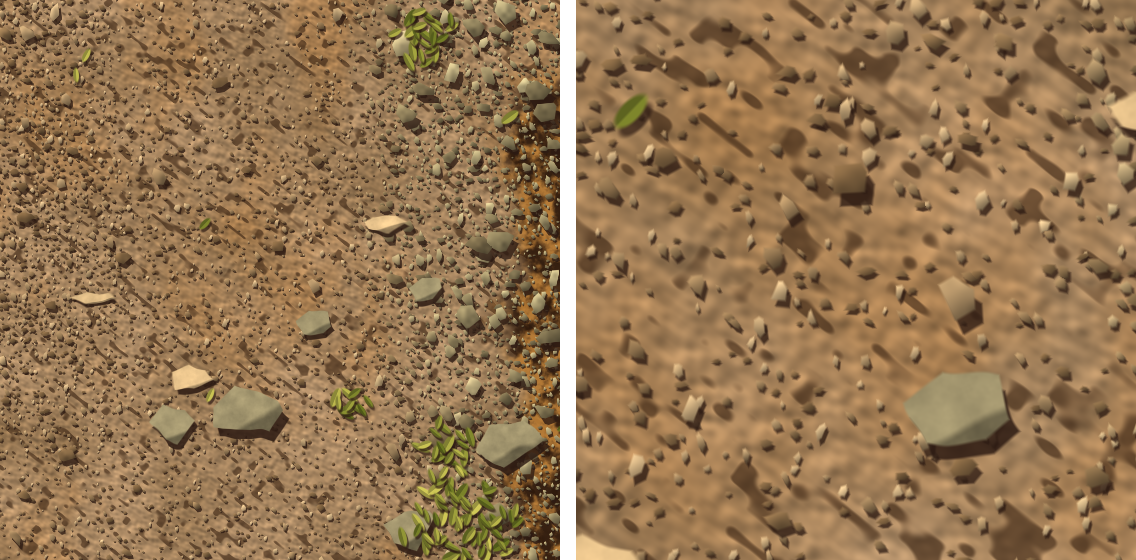
Left: the whole. Right: its middle third, enlarged.
Reproduce this texture procedurally as a Shadertoy shader.

```glsl
// Sunlit dirt path with grit, angular stones, dry moss and small green plants.
const vec2 LIGHT = vec2(-0.5, 0.86);   // direction towards the sun
const vec3 SHADE = vec3(0.17, 0.10, 0.07);
float hash(vec2 p) {
    vec3 q = fract(p.xyx * 0.1031);
    q += dot(q, q.yzx + 33.33);
    return fract((q.x + q.y) * q.z);
}
float noise(vec2 p) {
    vec2 c = floor(p), f = smoothstep(0.0, 1.0, fract(p));
    return mix(mix(hash(c), hash(c + vec2(1, 0)), f.x),
               mix(hash(c + vec2(0, 1)), hash(c + vec2(1, 1)), f.x), f.y);
}
float fbm(vec2 p) {
    float sum = 0.0, amp = 0.53;
    for (int i = 0; i < 4; i++, amp *= 0.5) {
        sum += amp * noise(p);
        p = mat2(1.6, 1.2, -1.2, 1.6) * p + 7.3;
    }
    return sum;
}
vec2 turn(vec2 p, float a) { return mat2(cos(a), -sin(a), sin(a), cos(a)) * p; }
float cover(float d) { return 1.0 - smoothstep(-0.0013, 0.0013, d); }
// Irregular convex polygon
float chip(vec2 q, float r, float id) {
    float d = -r;
    for (int k = 0; k < 6; k++) {
        vec2 key = vec2(id * 300.0, float(k) * 5.0 + 1.0);
        float a = 1.0472 * (float(k) + 0.7 * hash(key));
        d = max(d, dot(q, vec2(cos(a), sin(a))) - r * (0.6 + 0.4 * hash(key + 17.0)));
    }
    return d;
}
// Gravel amount on the left and right verges
vec2 verge(vec2 uv) {
    float x = uv.x + 0.2 * (noise(uv * 7.0) - 0.5);
    return vec2((1.0 - smoothstep(0.04, 0.32, x)) * smoothstep(0.05, 0.5, uv.y),
                smoothstep(0.62, 0.86, x + 0.1 * (uv.y - 0.5)));
}
// One layer of stones with cast shadows; amount is for path, left, right
void scatterStones(inout vec3 col, vec2 uv, float scale, vec3 amount) {
    float stone = 1.0, shadow = 1.0, id = 0.0, facing = 0.0, right = 0.0;
    for (int n = 0; n < 9; n++) {
        vec2 cell = floor(uv * scale) + vec2(n % 3 - 1, n / 3 - 1);
        vec2 side = verge(cell / scale);
        if (hash(cell + scale + 71.0) > amount.x + dot(side, amount.yz)) continue;
        vec2 jitter = vec2(hash(cell + 11.7), hash(cell + 43.1));
        vec2 q = uv - (cell + 0.15 + 0.7 * jitter) / scale;
        float h = hash(cell + scale * 3.0), r = (0.2 + 0.28 * hash(cell + 93.0)) / scale;
        if (length(q) > 2.4 * r) continue;
        vec2 stretch = vec2(1.0, 1.1 + 0.8 * jitter.x);
        float angle = 0.4 - 2.4 * h, d = chip(turn(q, angle) * stretch, r, h);
        if (d < stone) { stone = d; id = h; facing = dot(q, LIGHT) / r; right = side.y; }
        shadow = min(shadow, chip(turn(q + LIGHT * r * 0.65, angle) * stretch, r, h));
    }
    vec3 tone = mix(vec3(0.48, 0.37, 0.24), vec3(0.82, 0.70, 0.52), id * id);
    tone = mix(tone, vec3(0.57, 0.55, 0.40) * (0.75 + 0.5 * id), 0.65 * right);
    tone *= 0.96 + 0.38 * clamp(facing, -0.9, 0.8) + 0.25 * (noise(uv * 110.0) - 0.5);
    col = mix(mix(col, SHADE, 0.78 * cover(shadow)), tone, cover(stone));
}
float height(vec2 p) {
    p = turn(p, 0.9);
    return 0.6 * noise(p * vec2(110, 65)) + 0.4 * noise(p * vec2(190, 140));
}
// Rough soil with pits, and dry moss along the right edge
vec3 ground(vec2 uv) {
    vec3 col = mix(vec3(0.54, 0.42, 0.28), vec3(0.74, 0.60, 0.45), fbm(uv * 9.0 + 3.0));
    col = mix(col, vec3(0.68, 0.48, 0.27), 0.5 * smoothstep(0.5, 0.75, fbm(uv * vec2(7, 4) + 20.0)));
    col *= 1.0 + 0.6 * (height(uv) - height(uv + LIGHT * 0.005));
    float pits = smoothstep(0.68, 0.86, noise(turn(uv, 0.9) * vec2(115, 60) + 50.0));
    col = mix(col, vec3(0.25, 0.16, 0.09), 0.65 * pits);
    float moss = smoothstep(0.89, 0.97, uv.x + 0.22 * (fbm(uv * 8.0) - 0.5)) * (1.0 - smoothstep(0.82, 0.9, uv.y));
    float tuft = smoothstep(0.3, 0.72, fbm(uv * 48.0));
    return mix(col, mix(vec3(0.16, 0.08, 0.03), vec3(0.72, 0.48, 0.20), tuft), 0.9 * moss);
}
// Larger rocks: centre, radius, flatness; the first three are pale
void placeRocks(inout vec3 col, vec2 uv) {
    vec4 rocks[9] = vec4[9](vec4(0.343, 0.325, 0.042, 1.7), vec4(0.68, 0.6, 0.043, 2.8),
        vec4(0.17, 0.468, 0.036, 3.4), vec4(0.435, 0.27, 0.064, 1.1), vec4(0.565, 0.425, 0.032, 1.1),
        vec4(0.905, 0.21, 0.055, 1.2), vec4(0.76, 0.485, 0.035, 1.4), vec4(0.31, 0.24, 0.042, 1.3),
        vec4(0.735, 0.06, 0.048, 1.2));
    for (int i = 0; i < 9; i++) {
        float r = rocks[i].z, flatness = rocks[i].w, id = 0.13 + 0.071 * float(i);
        vec2 stretch = vec2(1.0, flatness);
        vec2 q = (uv - rocks[i].xy + 0.006 * (noise(uv * 45.0) - 0.5)) * stretch;
        float shadow = chip(q + LIGHT * stretch * 0.32 * r / sqrt(flatness), r, id) / flatness;
        vec3 tone = i < 3 ? vec3(0.88, 0.74, 0.53) : vec3(0.62, 0.57, 0.42);
        float facet = smoothstep(-0.55, -0.35, dot(q, LIGHT) / r + 0.3 * (noise(uv * 25.0) - 0.5));
        tone *= mix(0.68, 1.04, facet) + 0.3 * (fbm(uv * 60.0) - 0.5);
        col = mix(mix(col, SHADE, 0.85 * cover(shadow)), tone, cover(chip(q, r, id) / flatness));
    }
}
// Leaves gathered in clumps: centre and radius
void growLeaves(inout vec3 col, vec2 uv, float scale) {
    vec3 clumps[4] = vec3[4](vec3(0.83, 0.06, 0.12), vec3(0.8, 0.19, 0.075),
                             vec3(0.765, 0.93, 0.07), vec3(0.625, 0.285, 0.045));
    for (int n = 0; n < 9; n++) {
        vec2 cell = floor(uv * scale) + vec2(n % 3 - 1, n / 3 - 1);
        vec2 root = (cell + vec2(hash(cell + 5.0), hash(cell + 29.0))) / scale;
        float density = 0.0, spin = hash(cell + 61.0), angle = -0.4 - 2.4 * spin;
        for (int k = 0; k < 4; k++)
            density = max(density, 1.0 - smoothstep(0.4, 1.0, length(root - clumps[k].xy) / clumps[k].z));
        if (hash(cell + scale) > 0.85 * density) continue;
        vec2 size = vec2(0.6, 0.2 + 0.09 * spin) / scale;
        vec2 q = turn(uv - root, angle), behind = q + turn(LIGHT * 0.006, angle);
        vec3 leaf = mix(vec3(0.36, 0.40, 0.11), vec3(0.72, 0.69, 0.30), hash(cell + 83.0));
        leaf *= 0.85 + 0.3 * smoothstep(-0.001, 0.001, q.y);
        col = mix(col, SHADE, 0.7 * cover((length(behind / size) - 1.0) * size.y));
        col = mix(col, leaf, cover((length(q / size) - 1.0) * size.y));
    }
}
void mainImage(out vec4 fragColor, in vec2 fragCoord) {
    vec2 uv = fragCoord / iResolution.y;
    vec3 col = ground(uv);
    for (int i = 0; i < 2; i++) scatterStones(col, uv, 100.0 - 42.0 * float(i), vec3(0.3 - 0.14 * float(i), 0.45, 0.25));
    for (int i = 0; i < 2; i++) scatterStones(col, uv, 29.0 - 12.0 * float(i), vec3(0.03, 0.12, 0.5) * vec3(1 - i, 1 - i, 1));
    placeRocks(col, uv);
    for (int i = 0; i < 2; i++) growLeaves(col, uv, 34.0 + 13.0 * float(i));
    fragColor = vec4(clamp(col, 0.0, 1.0), 1.0);
}
```
